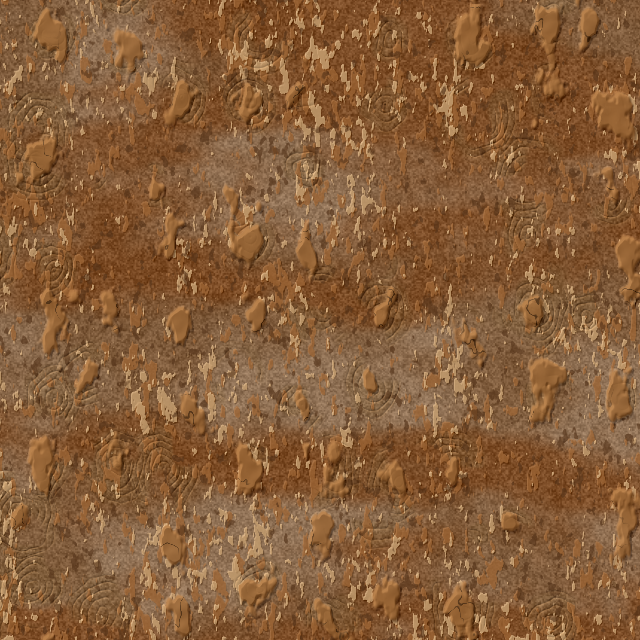
Write a WebGL 2 fragment shader that draws this texture.

```glsl
#version 300 es
precision highp float;

#define CELLS 9.0
#define RING_DENSITY 34.0
#define RING_DEPTH 0.17
#define BLOB_CHANCE 0.55
#define RING_CHANCE 0.62
#define RELIEF_GAIN 0.0021
#define GRAIN_GAIN 0.24
#define FLECK_LEVEL 0.635
#define LIGHT_DIR vec2(-0.6, 0.8)

uniform vec2 u_resolution;
out vec4 fragColor;

float hash(vec2 p) {
    vec3 q = fract(p.xyx * 0.1031);
    q += dot(q, q.yzx + 33.33);
    return fract((q.x + q.y) * q.z);
}

float noise(vec2 p) {
    vec2 i = floor(p), f = fract(p);
    f = f * f * (3.0 - 2.0 * f);
    return mix(mix(hash(i), hash(i + vec2(1, 0)), f.x),
               mix(hash(i + vec2(0, 1)), hash(i + vec2(1, 1)), f.x), f.y);
}

float fbm(vec2 p) {
    float sum = 0.0, amp = 0.54;
    for (int i = 0; i < 3; i++) {
        sum += amp * noise(p);
        p = mat2(1.6, 1.2, -1.2, 1.6) * p + 17.3;
        amp *= 0.5;
    }
    return sum / 0.945;
}

// x: height, y: blob coverage, z: ring coverage
vec3 relief(vec2 p) {
    vec2 warp = vec2(noise(p * 34.0), noise(p * 34.0 + 71.0)) - 0.5;
    vec2 q = p * CELLS + warp * 0.11;
    float ragged = fbm(p * vec2(42.0, 26.0) + 9.0) - 0.5;
    float patches = smoothstep(0.36, 0.56, noise(p * 24.0 + 40.0));
    float blob = 0.0, rings = 0.0, crease = 0.0;
    for (int y = -1; y <= 1; y++)
    for (int x = -1; x <= 1; x++) {
        vec2 id = floor(q) + vec2(x, y);
        vec3 rnd = vec3(hash(id + 3.1), hash(id + 47.7), hash(id + 91.3));
        vec2 d = q - id - 0.2 - 0.6 * rnd.xy;

        // Partial concentric ridges
        float r = length(d * vec2(1.0, 0.85));
        float radius = mix(0.28, 0.7, rnd.z);
        float fade = smoothstep(radius, radius * 0.65, r) * patches
                   * step(hash(id + 13.9), RING_CHANCE);
        float groove = 1.0 - abs(sin(r * RING_DENSITY + ragged * 3.0 + rnd.x * 6.0));
        crease = max(crease, fade * groove * groove);
        rings = max(rings, fade);

        // Upright, ragged swellings
        float tilt = (rnd.y - 0.5) * 1.3;
        vec2 e = mat2(cos(tilt), sin(tilt), -sin(tilt), cos(tilt)) * d;
        e /= mix(vec2(0.11, 0.22), vec2(0.23, 0.43), rnd.x);
        float dome = smoothstep(1.0, 0.35, length(e) + ragged * 2.6);
        blob = max(blob, dome * step(hash(id + 29.3), BLOB_CHANCE));
    }
    float dents = 0.35 * noise(p * 60.0) * blob;
    return vec3(blob - dents - RING_DEPTH * crease * (1.0 - 0.8 * blob), blob, rings);
}

// x: orange flakes, y: pale chips
vec2 flecks(vec2 p) {
    float cluster = fbm(p * vec2(13.0, 8.0) + 5.0) - 0.5;
    float flake = fbm(p * vec2(92.0, 42.0) + 21.0) + 0.35 * cluster;
    float chip = fbm(p * vec2(125.0, 58.0) + 63.0) + 0.5 * cluster;
    return smoothstep(vec2(0.0), vec2(0.055),
                      vec2(flake, chip) - vec2(FLECK_LEVEL, FLECK_LEVEL + 0.055));
}

void main() {
    vec2 p = gl_FragCoord.xy / u_resolution;

    // Hazy ground with horizontal rust bands
    float haze = fbm(p * vec2(5.0, 7.5) + 31.0);
    float band = fbm(p * vec2(2.2, 7.0) + 2.0) + 0.2 * (fbm(p * 18.0) - 0.5);
    float rust = smoothstep(0.46, 0.72, band);
    vec3 color = mix(vec3(0.495, 0.355, 0.23), vec3(0.57, 0.45, 0.34),
                     smoothstep(0.4, 0.68, haze));
    color = mix(color, vec3(0.475, 0.275, 0.12), rust * 0.85);
    color += 0.06 * (fbm(p * 45.0) - 0.5);

    // Relief and its light
    vec3 surface = relief(p);
    float stepSize = 0.002;
    float slope = (surface.x - relief(p + LIGHT_DIR * stepSize).x) / stepSize;
    float blob = surface.y;
    color = mix(color, vec3(0.49, 0.365, 0.22), 0.45 * surface.z);

    // Fine grain
    float grain = 0.6 * noise(p * 430.0) + 0.4 * noise(p * 250.0 + 8.0) - 0.5;
    color += grain * GRAIN_GAIN * (1.0 - 0.75 * blob) * vec3(1.0, 0.95, 0.88);

    // Flaking specks with a lit edge
    vec2 speck = flecks(p);
    vec2 edge = speck - flecks(p + LIGHT_DIR * 0.0025);
    float open = 1.0 - 0.85 * blob;
    color = mix(color, vec3(0.61, 0.39, 0.2), speck.x * open * 0.75);
    color = mix(color, vec3(0.76, 0.61, 0.43), speck.y * open * 0.85);
    color += (edge.x * 0.06 + edge.y * 0.08) * open;
    float pit = smoothstep(0.67, 0.75, fbm(p * vec2(85.0, 60.0) + 88.0));
    color = mix(color, vec3(0.32, 0.19, 0.09), pit * open * 0.6);

    // Smooth swellings, cracked in places
    color = mix(color, vec3(0.6, 0.4, 0.21), smoothstep(0.1, 0.7, blob) * 0.85);
    float seam = abs(fbm(p * vec2(38.0, 30.0) + 55.0) - 0.5);
    float crack = smoothstep(0.022, 0.006, seam) * smoothstep(0.42, 0.6, noise(p * 17.0 + 6.0));
    color = mix(color, vec3(0.27, 0.17, 0.08), crack * smoothstep(0.2, 0.6, blob) * 0.75);

    color += clamp(slope * RELIEF_GAIN, -0.17, 0.14) * vec3(1.0, 0.84, 0.64);
    fragColor = vec4(clamp(color, 0.0, 1.0), 1.0);
}
```
